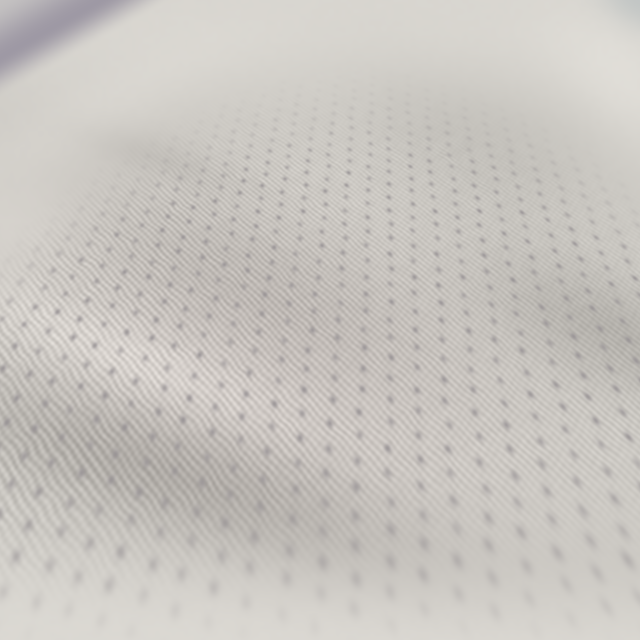
Write a WebGL 2 fragment shader that draws this texture.

```glsl
#version 300 es
precision highp float;
// Draws pale perforated twill cloth receding over soft folds, with shallow focus.

uniform vec2 u_resolution;
out vec4 fragColor;

const float TAU = 6.2831853;
const vec3 HOLE = vec3(0.59, 0.57, 0.58);
const vec3 BACKDROP = vec3(0.62, 0.60, 0.645);
const vec3 BACKDROP_LIGHT = vec3(0.77, 0.76, 0.76);
const vec3 CLOTH_TINT = vec3(0.003, -0.007, -0.030);
const vec3 ROSE_TINT = vec3(0.006, -0.008, -0.002);

float hash(vec2 p) {
    vec3 q = fract(vec3(p.xyx) * 0.1031);
    q += dot(q, q.yzx + 33.33);
    return fract((q.x + q.y) * q.z);
}

float noise(vec2 p) {
    vec2 i = floor(p), f = fract(p);
    f = f * f * (3.0 - 2.0 * f);
    return mix(mix(hash(i), hash(i + vec2(1, 0)), f.x),
               mix(hash(i + vec2(0, 1)), hash(i + vec2(1, 1)), f.x), f.y);
}

// Soft elliptical patch of light or shade, turned by an angle.
float patchOf(vec2 p, vec2 centre, vec2 radii, float angle) {
    float c = cos(angle), s = sin(angle);
    vec2 q = mat2(c, -s, s, c) * (p - centre) / radii;
    return exp(-dot(q, q));
}

// Broad lightness of the folds.
float foldLight(vec2 p) {
    float light = 0.799;
    light += 0.045 * smoothstep(0.78, 0.96, p.y);
    light += 0.055 * smoothstep(0.20, 0.02, p.y + 0.06 * p.x);
    light -= 0.112 * patchOf(p, vec2(0.25, 0.265), vec2(0.38, 0.090), -0.30);
    light += 0.048 * patchOf(p, vec2(0.20, 0.44), vec2(0.25, 0.05), -0.40);
    light -= 0.062 * patchOf(p, vec2(0.40, 0.55), vec2(0.32, 0.11), -0.40);
    light += 0.040 * patchOf(p, vec2(0.03, 0.65), vec2(0.13, 0.07), 0.35);
    light -= 0.035 * patchOf(p, vec2(0.26, 0.75), vec2(0.13, 0.03), -0.30);
    light += 0.035 * patchOf(p, vec2(0.10, 0.80), vec2(0.25, 0.06), 0.45);
    light -= 0.090 * patchOf(p, vec2(0.96, 0.48), vec2(0.22, 0.08), -0.40);
    light += 0.055 * patchOf(p, vec2(1.00, 0.84), vec2(0.15, 0.08), -0.70);
    light -= 0.036 * patchOf(p, vec2(0.75, 0.77), vec2(0.20, 0.09), -0.50);
    return light;
}

// Canvas point to cloth cells: columns fan out, rows widen nearby and droop at the sides.
vec2 clothCells(vec2 p) {
    float depth = 1.6875 - p.y;
    float side = p.x - 0.61;
    vec2 cells = vec2(29.4 * side, 49.2) / depth;
    cells.y += 4.0 * side * side - 0.46;
    return cells + 0.15 * (vec2(noise(p * 5.0), noise(p * 5.0 + 19.0)) - 0.5);
}

// Small slanted holes; every other column is shifted by half a row.
float holes(vec2 cells, float blur) {
    float column = floor(cells.x + 0.5);
    float y = cells.y + 0.5 * mod(column, 2.0);
    float row = floor(y + 0.5);
    vec2 id = vec2(column, row);
    vec2 jitter = 0.12 * (vec2(hash(id), hash(id + 57.0)) - 0.5);
    vec2 q = vec2(cells.x, y) - id - jitter;
    q.x += 0.20 * q.y;
    q /= vec2(0.110, 0.175) * (1.0 + 0.5 * blur);
    float strength = mix(0.65, 1.0, hash(id + 113.0)) / (1.0 + 0.9 * blur);
    return strength * exp(-dot(q, q));
}

// Wave that fades out when its cycles become too fine to draw.
float fineWave(float cycles) {
    return sin(TAU * cycles) * (1.0 - smoothstep(0.25, 0.55, fwidth(cycles)));
}

// Slanted yarn ridges, broken by a finer stitch along them.
float twill(vec2 cells) {
    float wobble = 0.40 * noise(cells * 1.7);
    float ridge = fineWave(3.5 * (cells.x + 0.80 * cells.y) + wobble);
    float stitch = fineWave(3.5 * cells.x - 2.0 * cells.y + wobble);
    return ridge * (0.65 + 0.7 * noise(cells * 2.3 + 7.0)) + 0.25 * stitch;
}

void main() {
    vec2 p = gl_FragCoord.xy / u_resolution;
    vec2 cells = clothCells(p);

    // Focus fades past the far curved ridge and near the lower edge.
    float ridgeX = p.x - 0.56;
    float ridgeY = 0.90 - 0.90 * ridgeX * ridgeX;
    float farFade = smoothstep(ridgeY + 0.01, ridgeY - 0.17, p.y);
    float nearFade = smoothstep(0.03, 0.27, p.y - 0.07 * p.x);
    float focus = farFade * nearFade;

    // Cloth with folds, yarn and grain.
    float light = foldLight(p);
    float yarn = mix(0.040, 0.025, smoothstep(0.2, 0.9, p.x));
    light += yarn * focus * twill(cells);
    light += 0.014 * (noise(p * 110.0) - 0.5) * (0.3 + focus);
    float rose = patchOf(p, vec2(0.42, 0.42), vec2(0.42, 0.25), -0.3);
    vec3 color = light + CLOTH_TINT + ROSE_TINT * rose;

    // Perforations.
    float holeFade = farFade * smoothstep(-0.03, 0.14, p.y);
    color = mix(color, HOLE, 0.85 * holeFade * holes(cells, 1.0 - focus));

    // Blurred backdrop beyond the upper corners.
    float beyond = dot(p - vec2(0.0, 0.875), vec2(-0.494, 0.870));
    vec3 backdrop = mix(BACKDROP, BACKDROP_LIGHT, smoothstep(0.03, 0.11, beyond));
    color = mix(color, backdrop, smoothstep(-0.025, 0.03, beyond));
    float corner = patchOf(p, vec2(1.0), vec2(0.07, 0.04), -0.5);
    color = mix(color, vec3(0.74, 0.76, 0.76), 0.8 * corner);

    fragColor = vec4(color, 1.0);
}
```
